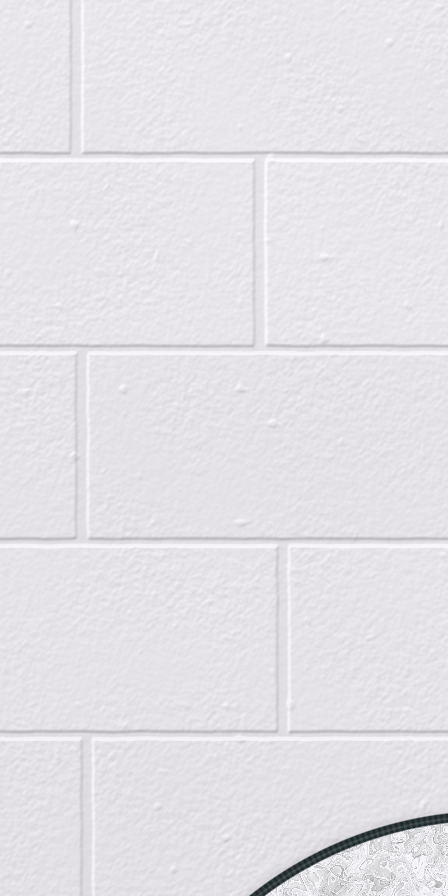
This texture is drawn by a Shadertoy shader. Its source:

```glsl
// White painted block wall in running bond, with a foil disc peeking in at lower right.
// A height field (grooved joints plus gradient-noise paint grain) is lit by its slope
// from the upper left; the disc is a distance function with a dark rim.

#define COURSE_HEIGHT 0.4305
#define BLOCK_LENGTH 0.87
#define BED_HALF_WIDTH 0.004
#define HEAD_HALF_WIDTH 0.009
#define LIP_WIDTH 0.008
#define GROOVE_DEPTH 0.0010
#define GRAIN_HEIGHT 0.00024
#define LIGHT_DIR vec2(-0.5, 1.0)
#define PAINT_COLOR vec3(0.897, 0.890, 0.908)
#define RIM_COLOR vec3(0.15, 0.19, 0.20)
#define DISC_CENTER vec2(1.098, -0.678)
#define DISC_RADIUS 0.868

float hash(vec2 p) {
    vec3 q = fract(p.xyx * 0.1031);
    q += dot(q, q.yzx + 33.33);
    return fract((q.x + q.y) * q.z);
}

vec2 cellGradient(vec2 cell) {
    float angle = 6.2832 * hash(cell);
    return vec2(cos(angle), sin(angle));
}

// Gradient noise, roughly -0.7 to 0.7
float noise(vec2 p) {
    vec2 i = floor(p), f = p - i;
    vec2 u = f * f * f * (f * (f * 6.0 - 15.0) + 10.0);
    vec2 e = vec2(1.0, 0.0);
    float a = dot(cellGradient(i), f);
    float b = dot(cellGradient(i + e), f - e);
    float c = dot(cellGradient(i + e.yx), f - e.yx);
    float d = dot(cellGradient(i + e.xx), f - e.xx);
    return mix(mix(a, b, u.x), mix(c, d, u.x), u.y);
}

// Running bond: xy = distance to the head and bed joints, zw = block id
vec4 blockLayout(vec2 p) {
    p += 0.0025 * vec2(noise(p * 16.0), noise(p * 14.0 + 40.0));
    float course = (p.y + 0.0715) / COURSE_HEIGHT;
    float row = floor(course);
    float odd = mod(row, 2.0);
    // Hand-laid drift of the head joints from course to course
    float offset = 0.195 - 0.006 * row + odd * (0.423 + 0.02 * sin(row * 1.5708));
    float along = (p.x - offset) / BLOCK_LENGTH;
    float head = abs(fract(along + 0.5) - 0.5) * BLOCK_LENGTH;
    float bed = abs(fract(course + 0.5) - 0.5) * COURSE_HEIGHT;
    return vec4(head, bed, floor(along), row);
}

// 1 inside the joints, 0 on the block faces
float groove(vec2 p) {
    vec2 joint = blockLayout(p).xy;
    vec2 halfWidth = vec2(HEAD_HALF_WIDTH, BED_HALF_WIDTH);
    vec2 g = 1.0 - smoothstep(halfWidth, halfWidth + LIP_WIDTH, joint);
    return 1.0 - (1.0 - g.x) * (1.0 - g.y);
}

float wallHeight(vec2 p) {
    float grain = noise(p * 72.0) + 0.7 * noise(p * 115.0 + 9.0) + 0.9 * noise(p * 34.0 + 21.0);
    float patchy = 0.75 + 0.7 * noise(p * 5.0);
    float nubs = smoothstep(0.42, 0.65, noise(p * 27.0 + 70.0));
    float g = groove(p);
    return GRAIN_HEIGHT * (grain * patchy * (1.0 - 0.5 * g) + 2.0 * nubs) - GROOVE_DEPTH * g;
}

vec3 wallColor(vec2 p) {
    vec2 e = vec2(0.003, 0.0);
    vec2 slope = vec2(wallHeight(p + e) - wallHeight(p - e),
                      wallHeight(p + e.yx) - wallHeight(p - e.yx)) / (2.0 * e.x);
    float relief = clamp(-dot(slope, LIGHT_DIR), -0.15, 0.075);
    float falloff = 0.012 * (p.y - 0.8) + 0.008 * noise(p * 2.5);
    float blockTone = 0.008 * (hash(blockLayout(p).zw + 3.0) - 0.5);
    return PAINT_COLOR + relief + falloff + blockTone - 0.016 * groove(p);
}

// Crumpled foil: warped ridges for creases, broad noise for facets
vec3 foilColor(vec2 p) {
    vec2 q = p * 18.0 + 1.2 * vec2(noise(p * 25.0), noise(p * 25.0 + 50.0));
    float tone = 0.90 + 0.18 * noise(q * 0.8 + 13.0);
    for (int i = 0; i < 3; i++) {
        float crease = noise(q);
        tone += 0.10 * smoothstep(0.14, 0.0, abs(crease)) * sign(crease);
        q = mat2(0.8, 0.6, -0.6, 0.8) * q * 1.7 + 5.0;
    }
    return clamp(tone, 0.55, 0.98) * vec3(0.985, 0.985, 1.0);
}

void mainImage(out vec4 fragColor, in vec2 fragCoord) {
    vec2 p = fragCoord / iResolution.x;
    float px = 1.0 / iResolution.x;
    vec3 color = wallColor(p);

    // Foil disc with a bound, faintly woven rim
    vec2 toDisc = p - DISC_CENTER;
    float d = length(toDisc) - DISC_RADIUS;
    float weave = 0.04 * sin(atan(toDisc.y, toDisc.x) * 420.0);
    float sheen = 0.10 * smoothstep(0.005, 0.0, abs(d + 0.012));
    color *= 1.0 - 0.05 * smoothstep(0.025, 0.0, d);
    color = mix(color, RIM_COLOR + sheen + weave, smoothstep(px, -px, d));
    color = mix(color, foilColor(p), smoothstep(px, -px, d + 0.021));

    fragColor = vec4(clamp(color, 0.0, 1.0), 1.0);
}
```
